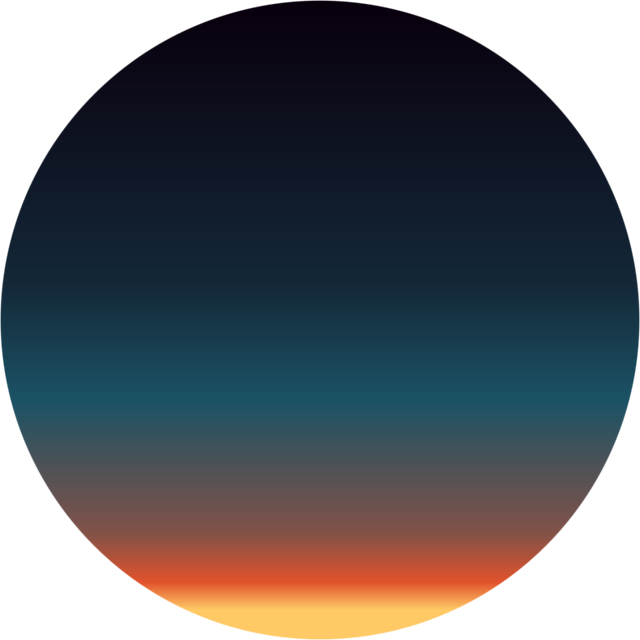
Reproduce this background procedurally as a three.js fragment shader.

```glsl
varying vec2 vUv;

const vec3 PAPER = vec3(1.0);
const vec3 NIGHT = vec3(0.035, 0.0, 0.05);
const vec3 NAVY = vec3(0.078, 0.157, 0.22);
const vec3 TEAL = vec3(0.104, 0.323, 0.396);
const vec3 DUSK = vec3(0.502, 0.322, 0.282);
const vec3 EMBER = vec3(0.886, 0.322, 0.172);
const vec3 GOLD = vec3(1.0, 0.79, 0.4);

// Linear blend from one colour to the next between two depths
vec3 blendTo(vec3 base, vec3 next, float start, float end, float depth) {
  return mix(base, next, clamp((depth - start) / (end - start), 0.0, 1.0));
}

// Sky colours, with depth measured down from the top
vec3 sunsetSky(float depth) {
  vec3 sky = blendTo(NIGHT, NAVY, 0.02, 0.446, depth);
  sky = blendTo(sky, TEAL, 0.446, 0.625, depth);
  sky = blendTo(sky, DUSK, 0.625, 0.832, depth);
  sky = blendTo(sky, EMBER, 0.832, 0.91, depth);
  return blendTo(sky, GOLD, 0.91, 0.953, depth);
}

// Soft-edged coverage of a disc
float discMask(vec2 point, vec2 center, float radius, float softness) {
  float edge = length(point - center) - radius;
  return 1.0 - smoothstep(-softness, softness, edge);
}

void main() {
  vec3 sky = sunsetSky(1.0 - vUv.y);
  float disc = discMask(vUv, vec2(0.5), 0.499, 0.0015);
  gl_FragColor = vec4(mix(PAPER, sky, disc), 1.0);
}
```
